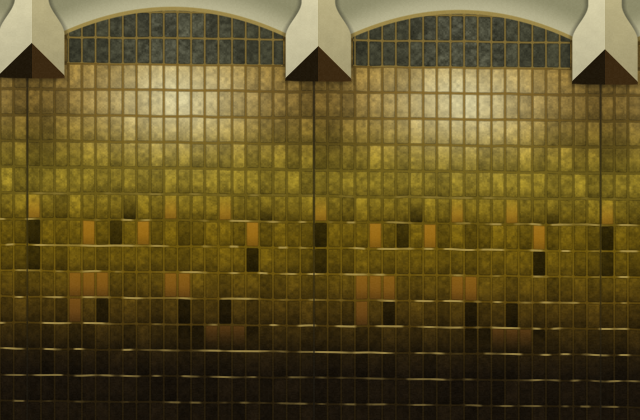
Give the GLSL for this texture, as a WebGL 2 fragment shader.

```glsl
#version 300 es
precision highp float;
// Glazed gold wall tiles fading to dark, under shallow arches and wedge corbels.
uniform vec2 u_resolution;
out vec4 outColor;

const vec2 TILE = vec2(0.0325, 0.0619);  // tile pitch, canvas height = 1
const float COLUMNS = 21.0;              // tiles in one arch bay

float hash(vec2 p) {
  return fract(sin(dot(p, vec2(127.1, 311.7))) * 43758.5453);
}

float noise(vec2 p) {
  vec2 i = floor(p), f = fract(p);
  f = f * f * (3.0 - 2.0 * f);
  return mix(mix(hash(i), hash(i + vec2(1, 0)), f.x),
             mix(hash(i + vec2(0, 1)), hash(i + vec2(1, 1)), f.x), f.y);
}

float roundBox(vec2 p, vec2 halfSize, float radius) {
  vec2 q = abs(p) - halfSize + radius;
  return length(max(q, 0.0)) + min(max(q.x, q.y), 0.0) - radius;
}

// Glaze colour by depth below the ceiling
vec3 goldAt(float depth) {
  vec3 c = mix(vec3(0.57, 0.45, 0.19), vec3(0.55, 0.47, 0.14), smoothstep(0.22, 0.42, depth));
  c = mix(c, vec3(0.40, 0.32, 0.055), smoothstep(0.42, 0.57, depth));
  c = mix(c, vec3(0.28, 0.21, 0.055), smoothstep(0.57, 0.76, depth));
  return mix(c, vec3(0.10, 0.075, 0.04), smoothstep(0.70, 0.90, depth));
}

vec3 tiledWall(vec2 p, float bayX, float aa) {
  float depth = p.y;
  vec2 grid = vec2(p.x, depth - 0.153) / TILE;
  grid.y += 0.035 * (noise(vec2(grid.x * 0.7, floor(grid.y + 0.5) * 7.0)) - 0.5);
  vec2 cell = floor(grid);
  vec2 id = vec2(mod(cell.x - 2.0, COLUMNS), cell.y);  // glaze pattern recurs per bay
  vec2 local = (fract(grid) - 0.5) * TILE;
  float lower = smoothstep(0.45, 0.65, depth);

  // Light pooled in the middle of the bay
  float glow = exp(-pow(bayX / 0.19, 2.0) - pow((depth - 0.235) / 0.115, 2.0));
  float side = smoothstep(0.14, 0.34, abs(bayX)) * (1.0 - smoothstep(0.30, 0.48, depth));
  vec3 gold = goldAt(depth) * (1.0 - 0.25 * side);

  // Uneven glaze: tone per tile, hammered relief, odd amber and dark tiles
  float relief = noise(p * 105.0 + hash(cell) * 30.0) * 0.65 + noise(p * 260.0) * 0.35;
  float tone = hash(id + 3.7);
  float odd = hash(id + 19.3);
  vec3 tile = gold * (0.82 + 0.36 * tone) * (0.78 + 0.44 * relief);
  tile = mix(tile, vec3(0.84, 0.80, 0.61) * (0.88 + 0.22 * relief), glow * (0.75 + 0.25 * tone));
  float middle = smoothstep(0.45, 0.54, depth) * (1.0 - smoothstep(0.76, 0.84, depth));
  tile = mix(tile, gold * vec3(1.35, 1.20, 1.25) + vec3(0.05, 0.03, 0.02), middle * step(0.90, odd));
  tile *= 1.0 - 0.5 * middle * step(odd, 0.10);
  tile *= 1.0 - 0.18 * smoothstep(0.0, 0.03, local.y) * (1.0 - glow);

  // Smoky tiles inside the arch
  float smoky = step(depth, 0.153) * step(abs(bayX), 0.258);
  vec3 smoke = vec3(0.23, 0.23, 0.17) * (0.65 + 0.55 * relief + 0.25 * tone);
  smoke += 0.10 * exp(-pow(bayX / 0.13, 2.0)) * relief;
  tile = mix(tile, smoke, smoky);

  // Joints: brown above, olive below, with broken glints on the level ones
  vec3 joint = mix(gold * 0.78, gold * 1.05 + vec3(0.045, 0.035, 0.005), lower);
  joint = mix(joint, vec3(0.58, 0.46, 0.20), 0.6 * glow);
  joint = mix(joint, vec3(0.49, 0.41, 0.20), smoky);
  float shape = roundBox(local, TILE * 0.5 - vec2(0.0021, 0.0023), 0.0035);
  float lip = 1.0 - smoothstep(0.0, 0.0035, -shape);
  tile *= 1.0 - 0.22 * lip;
  vec3 color = mix(tile, joint, smoothstep(-aa, aa, shape));
  float level = abs(fract(grid.y + 0.5) - 0.5) * TILE.y;
  float line = 1.0 - smoothstep(0.0009, 0.0015 + aa, level);
  float glint = smoothstep(0.35, 0.8, noise(vec2(grid.x * 1.4, floor(grid.y + 0.5) * 5.3)));
  float shine = smoothstep(0.38, 0.56, depth) * (1.0 - 0.5 * smoothstep(0.8, 1.0, depth));
  color = mix(color, vec3(0.70, 0.61, 0.34), line * glint * shine * 0.8);

  // Seam between bays
  float seam = abs(mod(p.x / TILE.x - 2.0 + 0.5 * COLUMNS, COLUMNS) - 0.5 * COLUMNS) * TILE.x;
  return mix(color, color * 0.5 + 0.035, 1.0 - smoothstep(0.0006, 0.0012 + aa, seam));
}

void main() {
  vec2 p = gl_FragCoord.xy / u_resolution.y;
  float aa = 1.0 / u_resolution.y;
  p.y = 1.0 - p.y - 0.011 * (p.x - 0.4);  // depth from the top, slightly tilted
  float bay = COLUMNS * TILE.x;
  float bayX = mod(p.x - 0.0755, bay) - 0.5 * bay;
  vec3 color = tiledWall(p, bayX, aa);

  // Plaster ceiling above the arch, with a gilt rim
  float arch = p.y - (0.020 + 0.055 * pow(bayX / 0.252, 2.0));
  vec3 plaster = mix(vec3(0.55, 0.54, 0.41), vec3(0.72, 0.70, 0.56), smoothstep(-0.07, 0.0, arch));
  color = mix(color, vec3(0.61, 0.53, 0.29), 1.0 - smoothstep(0.003, 0.003 + 2.0 * aa, arch));
  color = mix(color, plaster, 1.0 - smoothstep(-0.004 - aa, -0.004 + aa, arch));

  // Corbel: two pale faces over a dark wedge
  float reach = 0.5 * bay - abs(bayX);
  float right = smoothstep(-aa, aa, -bayX * step(reach, 0.2));
  float halfWidth = mix(0.040, 0.078, smoothstep(0.0, 0.085, p.y));
  float body = max(reach - halfWidth, p.y - 0.190 + 0.06 * max(reach - 0.055, 0.0));
  float face = p.y - 0.106 - 0.98 * reach;
  vec3 cream = mix(vec3(0.80, 0.77, 0.62), vec3(0.69, 0.65, 0.48), right);
  cream *= 1.02 - 0.7 * p.y + 0.04 * noise(p * 60.0);
  vec3 underside = mix(vec3(0.12, 0.09, 0.04), vec3(0.23, 0.16, 0.07), right);
  vec3 corbel = mix(cream, underside, smoothstep(-aa, aa, face));
  color *= 1.0 - 0.3 * (1.0 - smoothstep(0.0, 0.014, body));
  color = mix(color, corbel, 1.0 - smoothstep(-aa, aa, body));

  color += 0.02 * (noise(p * 330.0) - 0.5);
  outColor = vec4(clamp(color, 0.0, 1.0), 1.0);
}
```
